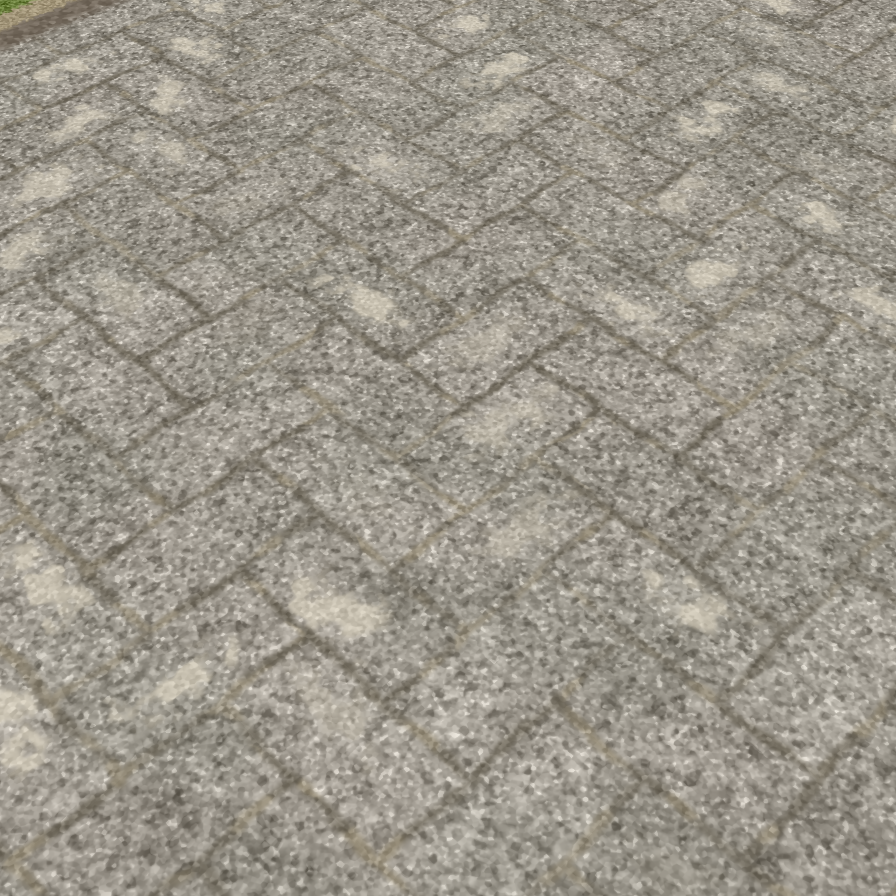
This texture is drawn by a WebGL 1 fragment shader. Its source:

```glsl
precision highp float;
uniform vec2 u_resolution;

float hash(vec2 p) {
  p = fract(p * vec2(0.1031, 0.1137));
  p += dot(p, p.yx + 33.33);
  return fract((p.x + p.y) * p.x * 17.31);
}

// Cellular noise: random tone per cell, blended softly between neighbours
float cellTone(vec2 p) {
  vec2 base = floor(p), f = p - base;
  float total = 0.0, weights = 0.0;
  for (int j = -1; j <= 1; j++) {
    for (int i = -1; i <= 1; i++) {
      vec2 o = vec2(float(i), float(j)), c = base + o;
      vec2 r = o + vec2(hash(c + 7.3), hash(c + 51.9)) - f;
      float w = exp(-5.5 * dot(r, r));
      total += w * hash(c + 113.7);
      weights += w;
    }
  }
  return total / weights;
}

// Herringbone of 2 by 1 bricks: xy = position from the brick centre
// with x along its length, zw = brick id
vec4 herringbone(vec2 p) {
  vec2 cell = floor(p), f = p - cell;
  float m = mod(cell.x - cell.y, 4.0);
  if (m < 1.5) {
    vec2 shift = vec2(step(0.5, m), 0.0);
    return vec4(f + shift - vec2(1.0, 0.5), cell - shift);
  }
  vec2 shift = vec2(0.0, step(m, 2.5));
  return vec4((f + shift - vec2(0.5, 1.0)).yx, cell - shift);
}

void main() {
  vec2 uv = gl_FragCoord.xy / u_resolution;

  // Ground plane in perspective, turned by 45 degrees
  float depth = 2.0 - uv.y;
  vec2 ground = vec2(uv.x - 0.5, 2.05) / depth;
  vec2 p = vec2(ground.x + ground.y, ground.y - ground.x) * 9.6 + vec2(20.35, 20.6);

  float broad = cellTone(p * 0.9);
  float blotch = cellTone(p * 3.7 + 9.0);
  float ragged = cellTone(p * 7.5 + 53.0);
  float grit = cellTone(p * 16.0 + 31.0);
  float fine = cellTone(p * 29.0 + 77.0);

  // Bricks with slightly uneven edges
  vec4 brick = herringbone(p + 0.02 * sin(p.yx * 5.3 + 2.0 * sin(p * 2.1)));
  vec2 q = brick.xy, id = brick.zw;
  vec2 inset = vec2(1.0, 0.5) - abs(q);
  float edge = min(inset.x, inset.y);

  // Stone: brick tone, mottling, coarse aggregate and small pits
  vec3 color = vec3(0.612, 0.594, 0.554);
  color += 0.045 * (hash(id + 3.1) - 0.5) + 0.04 * (broad - 0.5);
  color += 0.06 * (blotch - 0.5) + 0.06 * (ragged - 0.5);
  color += 0.18 * (grit - 0.5) + 0.20 * (fine - 0.5);
  color += vec3(0.010, 0.0, 0.003) * (broad - 0.4);
  color -= 0.05 * (1.0 - smoothstep(0.12, 0.32, grit));
  color += 0.08 * smoothstep(0.80, 0.95, fine);

  // Pale worn patches, ragged and stretched along about half of the bricks
  vec2 center = (vec2(hash(id + 17.0), hash(id + 29.0)) - 0.5) * vec2(0.9, 0.35);
  float spread = length((q - center) / vec2(0.50, 0.24));
  spread += 1.3 * (blotch - 0.5) + 1.2 * (ragged - 0.5) + 0.4 * (grit - 0.5);
  float worn = 1.0 - smoothstep(0.25, 1.15, spread);
  worn *= smoothstep(0.4, 0.85, hash(id + 41.0));
  color = mix(color, vec3(0.84, 0.81, 0.74) + 0.12 * (fine - 0.5), 0.8 * worn);

  // Joints: narrow, uneven, filled with dark grit or dry soil
  float joint = 1.0 - smoothstep(0.005, 0.085, edge + 0.04 * (ragged - 0.5));
  vec3 soil = mix(vec3(0.42, 0.395, 0.34), vec3(0.58, 0.54, 0.45), smoothstep(0.5, 0.75, blotch));
  color = mix(color, soil + 0.15 * (fine - 0.5), joint * (0.45 + 0.4 * broad));

  // Far corner: shadowed gutter, kerb and a bit of grass
  float corner = 0.41 * uv.x + 1.0 - uv.y + 0.006 * (grit - 0.5);
  vec3 gutter = vec3(0.46, 0.42, 0.37) + 0.15 * (grit - 0.5);
  vec3 kerb = vec3(0.64, 0.59, 0.48) + 0.2 * (fine - 0.5);
  vec3 grass = vec3(0.40, 0.48, 0.22) + 0.3 * (fine - 0.5);
  color = mix(gutter, color, smoothstep(0.050, 0.064, corner));
  color = mix(kerb, color, smoothstep(0.032, 0.038, corner));
  color = mix(grass, color, smoothstep(0.014, 0.020, corner));

  gl_FragColor = vec4(clamp(color, 0.0, 1.0), 1.0);
}
```
